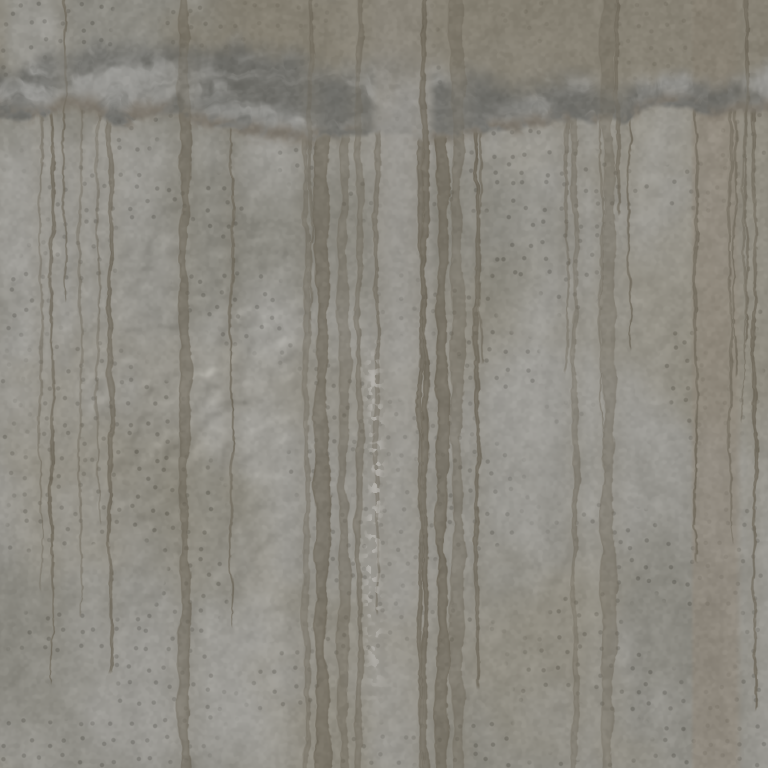
Write a three.js fragment shader that draws this texture.

```glsl
varying vec2 vUv;

float hash(vec2 p) {
  vec3 q = fract(vec3(p.xyx) * 0.1031);
  q += dot(q, q.yzx + 33.33);
  return fract((q.x + q.y) * q.z);
}

// Cellular noise: x = smoothly blended cell value, y = distance to nearest point
vec2 cells(vec2 p) {
  vec2 base = floor(p), f = fract(p);
  float total = 0.0, weight = 0.0, nearest = 4.0;
  for (int j = -1; j <= 1; j++) {
    for (int i = -1; i <= 1; i++) {
      vec2 o = vec2(float(i), float(j)), id = base + o;
      vec2 jitter = vec2(hash(id + 17.0), hash(id + 71.0)) - 0.5;
      vec2 r = o + 0.5 + 0.7 * jitter - f;
      float d = dot(r, r), w = exp(-5.0 * d);
      total += w * hash(id);
      weight += w;
      nearest = min(nearest, d);
    }
  }
  return vec2(total / weight, sqrt(nearest));
}

float clouds(vec2 p) {
  float sum = 0.0, amp = 0.53;
  for (int i = 0; i < 4; i++) {
    sum += amp * cells(p).x;
    p = mat2(1.6, 1.2, -1.2, 1.6) * p + 13.7;
    amp *= 0.5;
  }
  return sum;
}

float bell(float x, float width) {
  return exp(-x * x / (width * width));
}

// Wobbling run of dirt with a darker rim, thinning toward its lower end
float drip(vec2 uv, float x, float halfWidth, float bottom, float seed) {
  float y = uv.y, above = y - bottom;
  float wobble = 0.0018 * sin(y * 23.0 + seed) + 0.001 * sin(y * 61.0 + seed * 3.0)
    + 0.0006 * sin(y * 143.0 + seed * 7.0);
  float w = halfWidth * (0.85 + 0.2 * sin(y * 17.0 + seed * 5.0) + 0.12 * sin(y * 71.0 + seed));
  w *= mix(0.55, 1.0, smoothstep(0.0, 0.3, above));
  float d = abs(uv.x - x - wobble) - w;
  float body = 1.0 - smoothstep(-0.0013, 0.0013, d);
  return body * smoothstep(0.0, 0.008, above) * (0.76 + 0.24 * bell(d, 0.0025));
}

void main() {
  vec2 uv = vUv;
  float grain = cells(uv * 190.0).x - 0.5;
  float rough = cells(uv * 75.0 + 5.0).x - 0.5;
  float blotch = clouds(uv * vec2(6.0, 5.0));
  float warm = clouds(uv * 3.5 + 9.0);

  // Mottled concrete
  vec3 col = mix(vec3(0.535, 0.528, 0.497), vec3(0.612, 0.606, 0.585), smoothstep(0.25, 0.72, blotch));
  col = mix(col, vec3(0.55, 0.53, 0.475), 0.6 * smoothstep(0.45, 0.75, warm));
  col += 0.03 * (cells(uv * vec2(38.0, 1.6) + 3.0).x - 0.5);

  // Dimpled relief and scattered pits
  float dimple = cells(uv * 52.0).x - cells(uv * 52.0 + vec2(-0.25, 0.3)).x;
  float dimpleArea = bell(uv.x - 0.26, 0.16) * bell(uv.y - 0.52, 0.2);
  col += dimple * (0.025 + 0.09 * dimpleArea);
  float pit = 1.0 - smoothstep(0.07, 0.17, cells(uv * 43.0 + 21.0).y);
  col -= 0.09 * pit * smoothstep(0.45, 0.65, cells(uv * 14.0 + 2.0).x);

  // Pale and rosy upright strips
  float pale = smoothstep(0.475, 0.495, uv.x) * (1.0 - smoothstep(0.555, 0.57, uv.x));
  col = mix(col, vec3(0.625, 0.615, 0.595), pale * (0.25 + 0.45 * smoothstep(0.3, 0.9, uv.y)));
  float rosy = smoothstep(0.898, 0.905, uv.x) * (1.0 - smoothstep(0.955, 0.97, uv.x));
  col = mix(col, vec3(0.56, 0.525, 0.475), rosy * 0.6);

  // Smeared seam with a crusty lower lip
  float ragged = clouds(uv * vec2(17.0, 9.0) + 31.0) - 0.5;
  float lower = 0.84 + 0.012 * cos(uv.x * 6.283) + 0.05 * ragged;
  float upper = 0.918 + 0.025 * sin(uv.x * 6.283) + 0.07 * ragged;
  float band = smoothstep(lower - 0.003, lower + 0.006, uv.y)
    * (1.0 - smoothstep(upper - 0.025, upper + 0.015, uv.y)) * (1.0 - 0.75 * pale);
  float smear = clouds(uv * vec2(8.0, 27.0) + ragged * 2.0);
  vec3 bandColor = mix(vec3(0.405, 0.405, 0.39), vec3(0.61, 0.61, 0.6), smoothstep(0.28, 0.78, smear));
  float grime = smoothstep(lower, lower + 0.02, uv.y) * smoothstep(0.42, 0.65, warm + 0.3 * ragged);
  col = mix(col, vec3(0.49, 0.465, 0.41), 0.6 * grime);
  col = mix(col, bandColor, 0.85 * band);
  float lip = bell(uv.y - lower - 0.006, 0.011) * smoothstep(0.3, 0.6, smear + 0.3 * rough);
  col = mix(col, vec3(0.455, 0.425, 0.38), 0.75 * lip * (1.0 - 0.5 * pale));

  // Clusters of dirty runs, some starting above the seam
  vec2 roughUv = uv + vec2(0.0022 * rough + 0.0018 * grain, 0.0);
  float stain = 0.0, halo = 0.0;
  for (int i = 0; i < 36; i++) {
    float n = float(i), cluster = mod(n, 6.0);
    if (cluster == 1.0 && i > 8) continue;
    float a = hash(vec2(n, 3.0)), b = hash(vec2(n, 8.0)), c = hash(vec2(n, 14.0));
    float x = 0.1 + 0.168 * cluster + 0.115 * (a - 0.5);
    float halfWidth = 0.0018 + 0.0095 * b * b * b;
    float bottom = b > 0.6 ? -0.4 : mix(0.05, 0.78, c);
    float top = c > 0.68 ? 1.2 : lower + 0.004;
    float run = 1.0 - smoothstep(top - 0.005, top + 0.003, uv.y);
    float strength = mix(0.5, 0.95, hash(vec2(n, 25.0))) * (1.0 - 0.5 * band);
    stain = max(stain, run * strength * drip(roughUv, x, halfWidth, bottom, n * 2.4));
    halo = max(halo, run * bell(uv.x - x, 0.012 + halfWidth) * smoothstep(bottom - 0.1, bottom + 0.2, uv.y));
  }
  stain *= 0.82 + 0.5 * (clouds(uv * vec2(24.0, 7.0)) - 0.35);
  col = mix(col, vec3(0.525, 0.505, 0.455), 0.24 * halo);
  col = mix(col, vec3(0.425, 0.4, 0.348), clamp(stain, 0.0, 0.95));

  // Chalky flakes down the middle
  float flakeLine = bell(uv.x - 0.487 - 0.003 * sin(uv.y * 19.0), 0.009);
  flakeLine *= smoothstep(0.05, 0.2, uv.y) * (1.0 - smoothstep(0.5, 0.58, uv.y));
  float flakes = smoothstep(0.0, 0.25, grain + 0.6 * rough);
  col = mix(col, vec3(0.7, 0.69, 0.67), flakeLine * (0.2 + 0.7 * flakes));

  col += 0.035 * grain + 0.025 * rough;
  gl_FragColor = vec4(col, 1.0);
}
```
